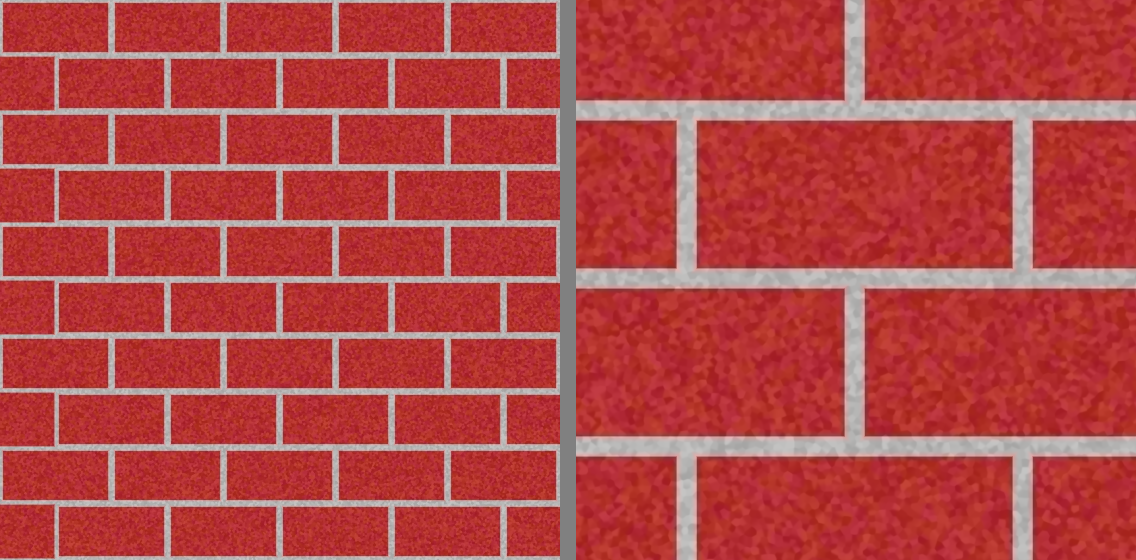
Left: the whole. Right: its middle third, enlarged.
Reproduce this pattern procedurally as a WebGL 1 fragment shader.

```glsl
precision highp float;
// Running-bond brick wall: red bricks in pale grey mortar, every other course
// shifted by half a brick. A box distance gives a crisp brightness edge and a
// softer colour bleed; smooth cellular noise adds fine grain and faint tints.

uniform vec2 u_resolution;

const vec2 REPEATS = vec2(5.0, 10.0);          // bricks across, courses down
const vec2 WALL_SHIFT = vec2(0.0008, 0.0009);  // small offset, left and up
const float JOINT_HALF = 0.0060;               // half the mortar width
const float JOINT_HALF_END = 0.0020;           // same, around the left half bricks
const float BLEED = 0.0042;                    // reach of the colour bleed
const vec3 BRICK = vec3(0.705, 0.185, 0.185);
const vec3 MORTAR = vec3(0.710, 0.708, 0.704);
const vec3 LUMA = vec3(0.299, 0.587, 0.114);
const float GRAIN_CELLS = 270.0;
const float TINT_CELLS = 120.0;
const float GRAIN_AMOUNT = 0.13;
const float TINT_AMOUNT = 0.09;

vec3 hash3(vec2 p) {
    vec3 q = fract(vec3(p.xyx) * vec3(0.1031, 0.1030, 0.0973));
    q += dot(q, q.yxz + 33.33);
    return fract((q.xxy + q.yzz) * q.zyx);
}

// Random value of the nearby feature points, blended by closeness; 0 to 1.
float cellNoise(vec2 p) {
    vec2 cell = floor(p);
    vec2 local = p - cell;
    float sum = 0.0;
    float total = 0.0;
    for (int j = -1; j <= 1; j++) {
        for (int i = -1; i <= 1; i++) {
            vec2 neighbour = vec2(float(i), float(j));
            vec3 h = hash3(cell + neighbour + 17.0);
            vec2 d = neighbour + h.xy - local;
            float weight = exp(-6.0 * dot(d, d));
            sum += weight * h.z;
            total += weight;
        }
    }
    return sum / total;
}

// Signed distance to the brick edge, negative inside; p runs down from the top left.
float brickDistance(vec2 p) {
    vec2 grid = (p + WALL_SHIFT) * REPEATS;
    float shifted = mod(floor(grid.y), 2.0);
    grid.x += 0.5 * shifted;
    float leftEnd = shifted * (1.0 - step(1.0, grid.x));
    float joint = mix(JOINT_HALF, JOINT_HALF_END, leftEnd);
    vec2 d = (abs(fract(grid) - 0.5) - 0.5) / REPEATS + joint;
    return max(d.x, d.y);
}

void main() {
    vec2 uv = gl_FragCoord.xy / u_resolution;
    float pixel = 1.0 / min(u_resolution.x, u_resolution.y);
    float dist = brickDistance(vec2(uv.x, 1.0 - uv.y));

    // Crisp brightness, softer colour
    float solid = 1.0 - smoothstep(-0.7 * pixel, 0.7 * pixel, dist);
    float stain = 1.0 - smoothstep(-BLEED, BLEED, dist);
    float brickLuma = dot(BRICK, LUMA);
    float mortarLuma = dot(MORTAR, LUMA);
    vec3 chroma = mix(MORTAR - mortarLuma, BRICK - brickLuma, stain);
    vec3 color = mix(mortarLuma, brickLuma, solid) + chroma;

    // Fine grain everywhere, orange to crimson tints on the bricks
    float grain = cellNoise(uv * GRAIN_CELLS) - 0.5;
    float tint = cellNoise(uv * TINT_CELLS + 41.0) - 0.5;
    color += GRAIN_AMOUNT * grain;
    color += TINT_AMOUNT * tint * stain * vec3(0.1, 0.5, -0.8);

    gl_FragColor = vec4(clamp(color, 0.0, 1.0), 1.0);
}
```
